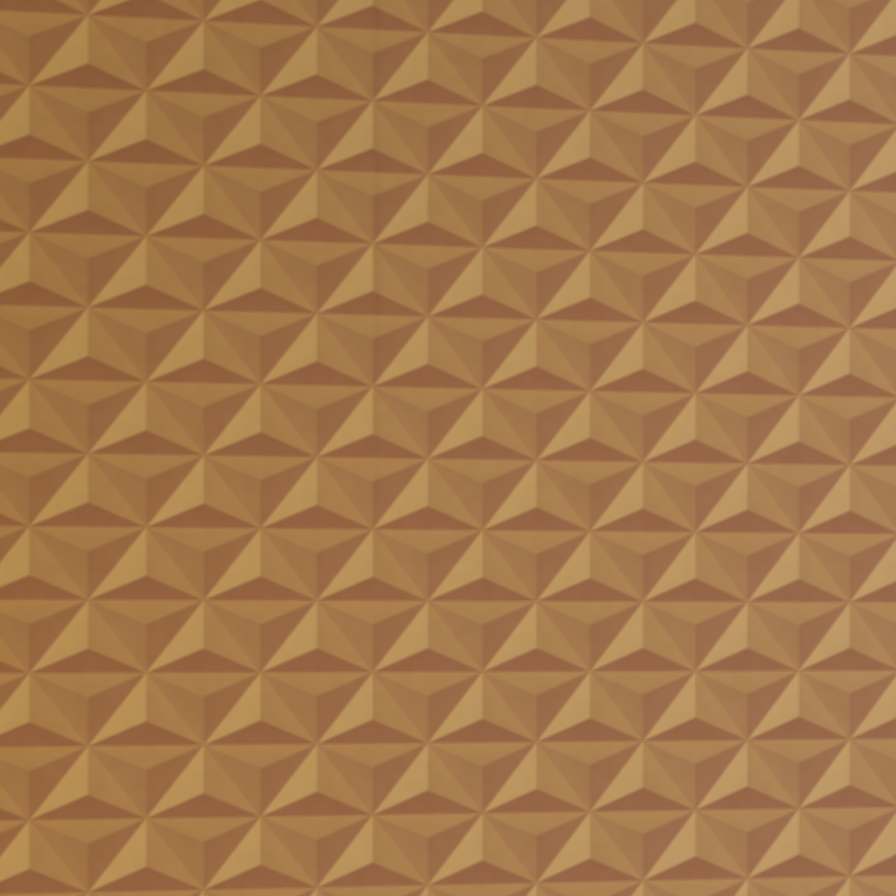
Reproduce this pattern procedurally as a Shadertoy shader.

```glsl
// Golden relief of triangular pyramids, each split into three lit facets, in slight perspective
#define ORIGIN vec2(0.0326, 0.7103)   // first column, and the row that runs level
#define HALF_STEP 0.0659              // half a triangle base at the left edge
#define ROW_STEP 0.0820               // triangle height at the left edge
#define SHRINK vec2(0.0053, 0.0060)   // narrowing of columns and rows to the right
#define LEVEL_ROW 7.5
#define SOFTNESS 0.0042               // width of the rounded facet edges
#define SEAM_X 0.421
#define GRAIN 0.012
#define SAMPLES 5

float hash(vec2 p) {
    p = fract(p * vec2(0.1031, 0.1130));
    p += dot(p, p.yx + 33.33);
    return fract((p.x + p.y) * p.x * 43.7);
}

float valueNoise(vec2 p) {
    vec2 cell = floor(p), f = fract(p);
    f = f * f * (3.0 - 2.0 * f);
    return mix(mix(hash(cell), hash(cell + vec2(1, 0)), f.x),
               mix(hash(cell + vec2(0, 1)), hash(cell + vec2(1, 1)), f.x), f.y);
}

// Canvas position to lattice: x in half bases, y in rows counted downward
vec2 toLattice(vec2 uv) {
    vec2 d = vec2(uv.x, 1.0 - uv.y) - ORIGIN;
    return vec2(d.x / (HALF_STEP - SHRINK.x * d.x),
                LEVEL_ROW + d.y / (ROW_STEP - SHRINK.y * d.x));
}

vec3 facetColour(vec2 lattice) {
    float row = floor(lattice.y);
    float f = lattice.y - row;
    float across = mod(lattice.x + row + 1.0, 2.0) - 1.0;
    bool pointsUp = abs(across) < f;
    float spread = pointsUp ? f : 1.0 - f;
    if (!pointsUp) across -= across < 0.0 ? -1.0 : 1.0;

    // Barycentric weights; the smallest one names the facet
    float tip = 1.0 - spread;
    float left = 0.5 * (spread - across);
    float right = 0.5 * (spread + across);
    float lowest = min(tip, min(left, right));

    vec3 baseFacet  = pointsUp ? vec3(0.580, 0.388, 0.258) : vec3(0.662, 0.495, 0.300);
    vec3 leftFacet  = pointsUp ? vec3(0.722, 0.572, 0.355) : vec3(0.630, 0.457, 0.288);
    vec3 rightFacet = pointsUp ? vec3(0.658, 0.492, 0.300) : vec3(0.597, 0.413, 0.272);
    vec3 colour = lowest == tip ? baseFacet : (lowest == right ? leftFacet : rightFacet);

    // Gentle shading from outer edge to pyramid centre
    return colour * (1.015 - 0.09 * lowest);
}

void mainImage(out vec4 fragColor, in vec2 fragCoord) {
    vec2 uv = fragCoord / iResolution.y;
    float span = max(SOFTNESS, 1.2 / iResolution.y);

    // Average a small square of samples to round the edges
    vec3 colour = vec3(0.0);
    for (int y = 0; y < SAMPLES; y++)
        for (int x = 0; x < SAMPLES; x++) {
            vec2 offset = (vec2(x, y) + 0.5) / float(SAMPLES) - 0.5;
            colour += facetColour(toLattice(uv + offset * span));
        }
    colour /= float(SAMPLES * SAMPLES);

    // Warm shade on the left, paler light toward the lower right
    float light = clamp(uv.x + 0.15 * (0.5 - uv.y), 0.0, 1.0);
    colour *= mix(vec3(0.985, 0.965, 0.90), vec3(1.025, 1.045, 1.13), light);
    colour *= 1.0 - 0.05 * smoothstep(0.6, 1.4, uv.y + 0.5 * (1.0 - uv.x));

    // Faint vertical panel seam and soft mottling
    float seam = smoothstep(0.006, 0.0, abs(uv.x - SEAM_X));
    colour *= 1.0 - 0.025 * seam * smoothstep(0.1, 0.8, uv.y);
    colour += GRAIN * (valueNoise(uv * 90.0) - 0.5);

    fragColor = vec4(colour, 1.0);
}
```
